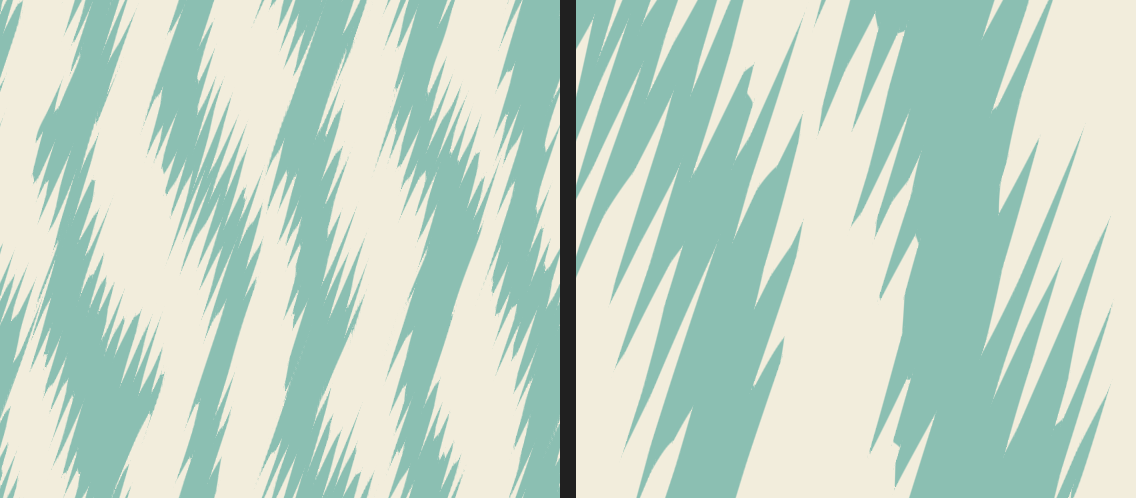
Left, the full canvas; right, a detail of the centre.
Give the GLSL for this pattern, as a Shadertoy shader.

```glsl
// Seamless ikat cloth: five wavering teal bands on cream, feathered along slanted threads.

const float TAU = 6.283185;
const float SLANT = 1.0 / 3.0;          // sideways drift of a thread over the full height
const vec3 CREAM = vec3(0.949, 0.929, 0.863);
const vec3 TEAL = vec3(0.545, 0.750, 0.700);

float hash(vec2 p) {
    vec3 q = fract(p.xyx * vec3(0.1031, 0.1030, 0.0973));
    q += dot(q, q.yzx + 33.33);
    return fract((q.x + q.y) * q.z);
}

// Cell index on the sheared torus: one turn upward moves a third of the lanes aside.
vec2 wrapCell(vec2 cell, vec2 count) {
    cell.x += floor(cell.y / count.y) * count.x * SLANT;
    return mod(cell + 0.01, count) - 0.01;
}

float gradientDot(vec2 cell, vec2 offset, vec2 count) {
    float angle = TAU * hash(floor(wrapCell(cell, count) + 0.5) + 7.0);
    return dot(vec2(cos(angle), sin(angle)), offset);
}

float gradientNoise(vec2 thread, vec2 count) {
    vec2 p = thread * count, cell = floor(p), f = p - cell;
    vec2 s = f * f * f * (f * (f * 6.0 - 15.0) + 10.0);
    vec2 e = vec2(1.0, 0.0);
    float low = mix(gradientDot(cell, f, count),
                    gradientDot(cell + e, f - e, count), s.x);
    float high = mix(gradientDot(cell + e.yx, f - e.yx, count),
                     gradientDot(cell + 1.0, f - 1.0, count), s.x);
    return mix(low, high, s.y);
}

// Alternating peaks and valleys of random height, one per lane.
float toothHeight(vec2 cell, vec2 count) {
    vec2 id = floor(wrapCell(cell, count) + 0.5);
    float side = mod(id.x, 2.0) < 0.5 ? -1.0 : 1.0;
    return side * mix(0.2, 1.0, hash(id + count));
}

// Sharp zigzag across the threads, changing slowly along them.
float feather(vec2 thread, vec2 count) {
    vec2 p = thread * count;
    p.x += 1.2 * gradientNoise(thread, vec2(24.0, 3.0));
    vec2 cell = floor(p), f = p - cell, e = vec2(1.0, 0.0);
    float low = mix(toothHeight(cell, count), toothHeight(cell + e, count), f.x);
    float high = mix(toothHeight(cell + e.yx, count), toothHeight(cell + 1.0, count), f.x);
    return mix(low, high, smoothstep(0.0, 1.0, f.y));
}

// Three whole harmonics, so the curve closes over the height.
float wave(float t, float base, vec3 amount, vec3 phase) {
    return base + dot(amount, cos(TAU * vec3(1.0, 2.0, 3.0) * (t - phase)));
}

// Signed sideways distance to a band, wrapped across the width.
float band(float x, float center, float width) {
    float dx = x - center;
    return abs(dx - round(dx)) - 0.5 * width;
}

float allBands(vec2 p) {
    float t = 1.0 - p.y;
    float d = band(p.x,
        wave(t, 0.155, vec3(0.035, 0.0, 0.016), vec3(0.90, 0.0, 0.11)),
        wave(t, 0.102, vec3(0.039, 0.033, 0.0), vec3(0.75, 0.75, 0.0)));
    d = min(d, band(p.x,
        wave(t, 0.369, vec3(0.042, 0.012, 0.0), vec3(0.62, 0.50, 0.0)),
        wave(t, 0.073, vec3(0.029, 0.013, 0.0), vec3(0.33, 0.37, 0.0))));
    d = min(d, band(p.x,
        wave(t, 0.560, vec3(0.0, 0.018, 0.008), vec3(0.0, 0.09, 0.03)),
        wave(t, 0.094, vec3(0.013, 0.013, 0.026), vec3(0.98, 0.47, 0.98))));
    d = min(d, band(p.x,
        wave(t, 0.767, vec3(0.023, 0.021, 0.006), vec3(0.45, 0.46, 0.40)),
        wave(t, 0.084, vec3(0.016, 0.013, 0.016), vec3(0.37, 0.40, 0.31))));
    return min(d, band(p.x,
        wave(t, 0.957, vec3(0.021, 0.006, 0.009), vec3(0.88, 0.70, 0.03)),
        wave(t, 0.091, vec3(0.013, 0.026, 0.008), vec3(0.80, 0.62, 0.65))));
}

void mainImage(out vec4 fragColor, in vec2 fragCoord) {
    vec2 p = fragCoord / iResolution.xy;
    vec2 thread = vec2(p.x - SLANT * p.y, p.y);

    // Slide each thread along its own length, coarse teeth then fine ones
    float strength = 1.0 + 0.7 * gradientNoise(thread, vec2(9.0, 3.0));
    float slide = 0.080 * strength * feather(thread, vec2(96.0, 3.0))
                + 0.024 * feather(thread, vec2(168.0, 4.0));
    float d = allBands(p + slide * vec2(SLANT, 1.0));

    // Smooth edge between the two dyes
    float edge = 0.75 * fwidth(d) + 1e-5;
    fragColor = vec4(mix(TEAL, CREAM, smoothstep(-edge, edge, d)), 1.0);
}
```
